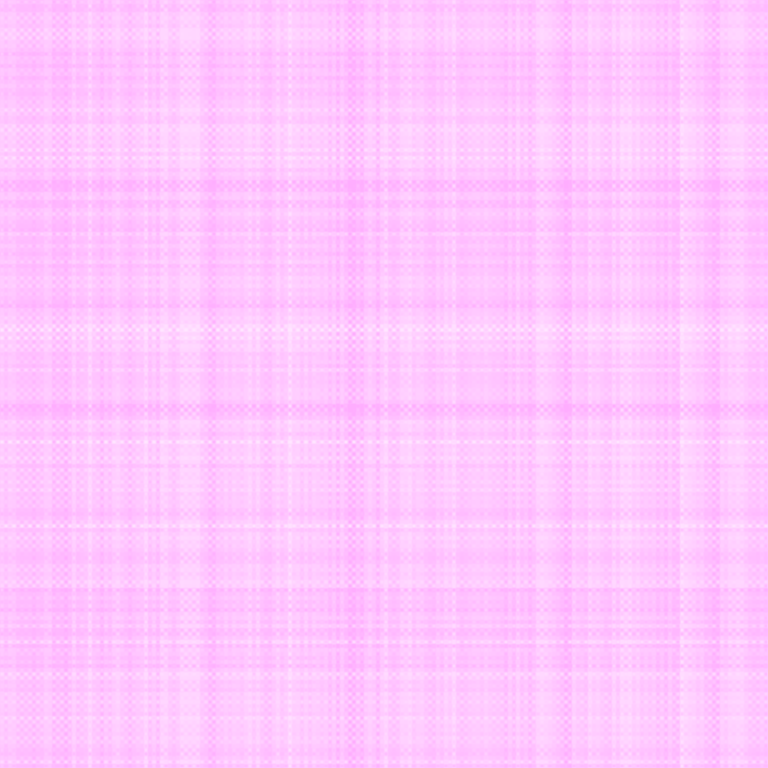
Reproduce this pattern procedurally as a WebGL 1 fragment shader.

```glsl
precision highp float;
// Pale pink plain-weave cloth with irregular light and dark threads both ways.

uniform vec2 u_resolution;

const float THREADS = 192.0;   // threads across and down
const float BASE_GREEN = 0.772;
const float WEAVE = 0.5;       // over and under contrast
const float SOFTNESS = 0.3;    // blur between threads, in threads

float hash(float n, float seed) {
  vec3 p = fract(vec3(n, seed, n) * 0.1031);
  p += dot(p, p.yzx + 33.33);
  return fract((p.x + p.y) * p.z);
}

// Smooth noise from -0.5 to 0.5.
float valueNoise(float x, float seed) {
  float cell = floor(x);
  float blend = smoothstep(0.0, 1.0, fract(x));
  return mix(hash(cell, seed), hash(cell + 1.0, seed), blend) - 0.5;
}

// Sum of four soft stripes centred on the given positions.
float stripes(float x, vec4 centres, float width) {
  vec4 d = (x - centres) / width;
  return dot(exp(-d * d), vec4(1.0));
}

// Random variation of one thread, from fine to broad.
float threadNoise(float x, float seed) {
  float thread = hash(floor(x * THREADS), seed) - 0.5;
  float narrow = valueNoise(x * THREADS * 0.5, seed + 7.0);
  float medium = valueNoise(x * THREADS * 0.22, seed + 19.0);
  return 0.115 * thread + 0.07 * narrow + 0.085 * medium;
}

float warpShade(float x) {
  float lines = stripes(x, vec4(0.212, 0.710, 0.750, 0.889), 0.0038)
              + 0.6 * stripes(x, vec4(0.095, 0.332, 0.384, 0.590), 0.0038);
  float pale = stripes(x, vec4(0.058, 0.241, 0.527, 0.957), 0.015);
  float deep = stripes(x, vec4(0.137, 0.273, 0.443, 0.781), 0.012);
  return threadNoise(x, 11.0) + 0.1 * lines + 0.04 * pale - 0.045 * deep;
}

float weftShade(float y) {
  float lines = stripes(y, vec4(0.400, 0.424, 0.720, 0.165), 0.0038)
              + 0.7 * stripes(y, vec4(0.742, 0.661, 0.316, 0.095), 0.0038);
  float pale = stripes(y, vec4(0.798, 0.505, 0.251, 0.570), 0.018);
  float deep = stripes(y, vec4(0.763, 0.605, 0.466, 0.203), 0.013);
  return threadNoise(y, 53.0) + 0.105 * lines + 0.055 * pale - 0.055 * deep;
}

// Neighbouring thread centres and the smoothed step between them.
vec3 threadStep(float x, float pixel) {
  float t = x * THREADS - 0.5;
  float halfEdge = clamp(0.5 * pixel * THREADS, SOFTNESS, 0.5);
  float blend = smoothstep(0.5 - halfEdge, 0.5 + halfEdge, fract(t));
  float first = (floor(t) + 0.5) / THREADS;
  return vec3(first, first + 1.0 / THREADS, blend);
}

void main() {
  vec2 uv = gl_FragCoord.xy / u_resolution;
  vec2 pixel = 1.0 / u_resolution;

  // Shade of the vertical and horizontal threads
  vec3 across = threadStep(uv.x, pixel.x);
  vec3 up = threadStep(uv.y, pixel.y);
  float warp = mix(warpShade(across.x), warpShade(across.y), across.z);
  float weft = mix(weftShade(up.x), weftShade(up.y), up.z);

  // Alternate which thread lies on top, fading when threads are too small
  vec2 wave = sin(3.14159 * THREADS * uv);
  float detail = 1.0 - smoothstep(0.6, 1.0, THREADS * max(pixel.x, pixel.y));
  float onTop = 0.5 + WEAVE * detail * wave.x * wave.y;

  float green = clamp(BASE_GREEN + mix(weft, warp, onTop), 0.68, 0.9);
  gl_FragColor = vec4(1.0, green, 1.0, 1.0);
}
```
